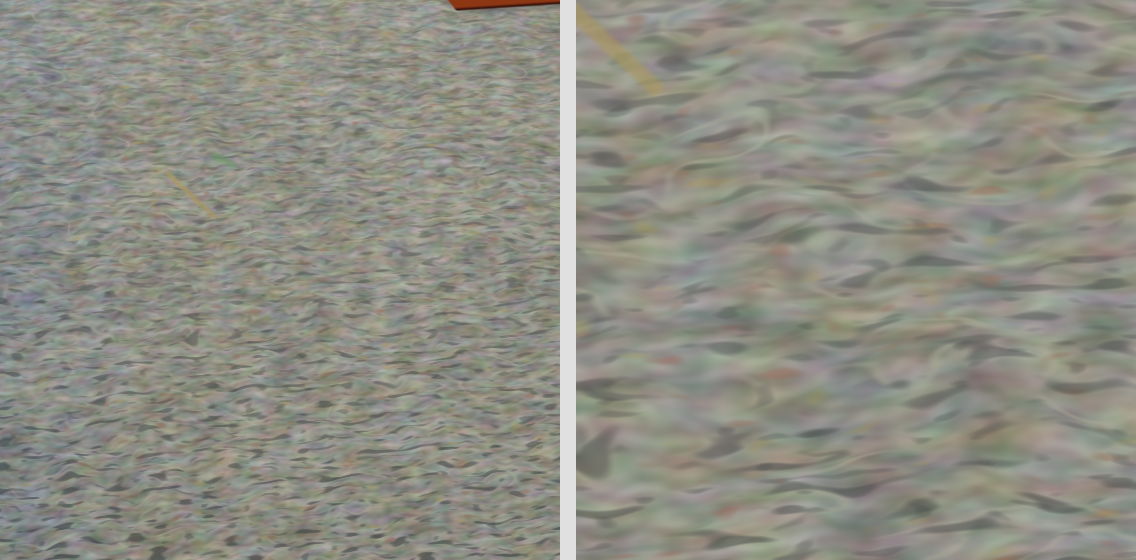
Left: the whole. Right: its middle third, enlarged.
Write a three.js fragment shader that draws this texture.

```glsl
varying vec2 vUv;

const vec3 WOOL = vec3(0.562, 0.562, 0.522);
const vec3 PALE_FIBRE = vec3(0.69, 0.68, 0.61);
const vec3 DARK_FIBRE = vec3(0.27, 0.28, 0.28);
const vec3 RUST_FIBRE = vec3(0.58, 0.40, 0.33);
const vec3 OCHRE_FIBRE = vec3(0.66, 0.59, 0.36);
const vec3 GREEN_FIBRE = vec3(0.42, 0.62, 0.40);
const vec3 WOOD = vec3(0.55, 0.21, 0.08);
const vec3 WOOD_EDGE = vec3(0.22, 0.07, 0.04);

vec2 gradientAt(vec2 cell) {
  float h = fract(sin(dot(cell, vec2(127.1, 311.7))) * 43758.5);
  float angle = 6.2832 * h;
  return vec2(cos(angle), sin(angle));
}

float gradientNoise(vec2 p) {
  vec2 i = floor(p);
  vec2 f = p - i;
  vec2 u = f * f * f * (f * (f * 6.0 - 15.0) + 10.0);
  vec2 e = vec2(1.0, 0.0);
  float low = mix(dot(gradientAt(i), f), dot(gradientAt(i + e.xy), f - e.xy), u.x);
  float high = mix(dot(gradientAt(i + e.yx), f - e.yx), dot(gradientAt(i + e.xx), f - e.xx), u.x);
  return mix(low, high, u.y);
}

float layer(vec2 p, vec2 frequency, float seed) {
  return gradientNoise(p * frequency + seed * vec2(17.3, 9.7));
}

// Thin curved lines along the zero crossings of the noise
float ridge(vec2 p, vec2 frequency, float seed, float width) {
  return 1.0 - smoothstep(0.0, width, abs(layer(p, frequency, seed)));
}

float fleck(vec2 p, vec2 frequency, float seed, float threshold) {
  return smoothstep(threshold, threshold + 0.26, layer(p, frequency, seed));
}

float stroke(vec2 p, vec2 a, vec2 b, float width) {
  vec2 ab = b - a;
  float t = clamp(dot(p - a, ab) / dot(ab, ab), 0.0, 1.0);
  return 1.0 - smoothstep(0.3 * width, width, length(p - a - ab * t));
}

// Perspective, slanted rows and a gentle waviness of the pile
vec2 carpetSpace(vec2 uv) {
  float slant = mix(0.11, 0.03, uv.y);
  vec2 p = vec2((uv.x - 0.5) * (1.0 + 0.3 * uv.y), uv.y + 0.18 * uv.y * uv.y);
  p.y -= slant * (uv.x - 0.5);
  p.y += 0.014 * layer(uv, vec2(9.0, 15.0), 1.0);
  p.y += 0.006 * layer(uv, vec2(24.0, 34.0), 2.0);
  return p;
}

vec3 carpet(vec2 uv) {
  vec2 p = carpetSpace(uv);
  float nearness = 1.0 - uv.y;

  // Woven brightness at several sizes
  float tone = 0.05 * layer(uv, vec2(5.0, 7.0), 3.0);
  tone += 0.09 * layer(p, vec2(13.0, 38.0), 4.0);
  tone += 0.12 * layer(p, vec2(24.0, 88.0), 5.0);
  tone += 0.07 * layer(p, vec2(58.0, 150.0), 6.0);
  vec3 color = WOOL + tone;

  // Faint coloured yarn
  float redGreen = layer(p, vec2(26.0, 62.0), 7.0) + 0.5 * layer(p, vec2(60.0, 120.0), 8.0);
  float blueYellow = layer(p, vec2(20.0, 54.0), 9.0) + 0.5 * layer(uv, vec2(9.0, 12.0), 10.0);
  color += 0.055 * redGreen * vec3(1.0, -0.7, 0.3);
  color += 0.07 * blueYellow * vec3(-0.5, -0.15, 1.0);

  // Pale loose fibres
  float pale = ridge(p, vec2(13.0, 32.0), 11.0, 0.09);
  pale *= smoothstep(-0.15, 0.3, layer(uv, vec2(14.0, 20.0), 12.0));
  color = mix(color, PALE_FIBRE, 0.42 * pale);

  // Rust, ochre and dark dashes
  color = mix(color, RUST_FIBRE, 0.45 * fleck(p, vec2(28.0, 80.0), 13.0, 0.34));
  color = mix(color, OCHRE_FIBRE, 0.45 * fleck(p, vec2(25.0, 74.0), 14.0, 0.36));
  float dash = fleck(p, vec2(23.0, 92.0), 15.0, 0.18);
  float smallDash = fleck(p, vec2(38.0, 115.0), 16.0, 0.24);
  color = mix(color, DARK_FIBRE, mix(0.22, 0.62, nearness) * dash);
  color = mix(color, DARK_FIBRE, mix(0.15, 0.42, nearness) * smallDash);

  // Stray bright threads
  color = mix(color, OCHRE_FIBRE, 0.6 * stroke(uv, vec2(0.30, 0.69), vec2(0.38, 0.615), 0.007));
  color = mix(color, GREEN_FIBRE, 0.5 * stroke(uv, vec2(0.385, 0.72), vec2(0.415, 0.706), 0.010));

  // Cool shade on the left, soft light from above
  float leftShade = 1.0 - smoothstep(0.0, 0.28, uv.x);
  color += leftShade * vec3(-0.04, -0.022, 0.012);
  color += mix(-0.012, 0.022, uv.y);
  return color;
}

// Wooden corner with a dark lower edge
vec3 addWood(vec3 color, vec2 uv) {
  float height = uv.y - mix(0.981, 0.993, (uv.x - 0.815) / 0.185);
  float side = uv.x - 0.815 + 0.8 * (uv.y - 0.981);
  float mask = smoothstep(-0.002, 0.002, height) * smoothstep(-0.003, 0.003, side);
  vec3 wood = mix(WOOD_EDGE, WOOD, smoothstep(0.001, 0.007, height));
  float shadow = smoothstep(-0.016, 0.0, height) * smoothstep(-0.03, 0.02, side);
  return mix(color * (1.0 - 0.18 * shadow), wood, mask);
}

void main() {
  gl_FragColor = vec4(addWood(carpet(vUv), vUv), 1.0);
}
```
